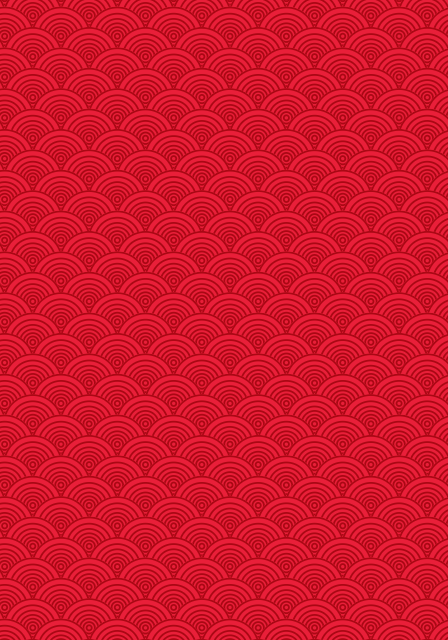
Write a Shadertoy shader that draws this pattern.

```glsl
const float ROW_STEP = 0.362;   // row spacing, in scallop spacings
const float DISC_RADIUS = 0.528;

// Line coverage of the concentric rings, tight inside and wide outside
float ringLines(float dist, float pixel) {
    float gap = 1.0;
    for (int i = 0; i < 7; i++) {
        float k = float(i);
        gap = min(gap, abs(dist - (0.045 + 0.056 * k + 0.0006 * k * k * k)));
    }
    return clamp((0.0158 - gap) / pixel + 0.5, 0.0, 1.0);
}

void mainImage(out vec4 fragColor, in vec2 fragCoord) {
    // One unit is the distance between neighbouring scallops
    float pixel = 7.95 / iResolution.x;
    vec2 p = fragCoord * pixel - vec2(0.582, 0.94);

    vec3 ground = vec3(0.915, 0.122, 0.222);
    vec3 lineColor = vec3(0.665, 0.03, 0.08);
    vec3 color = lineColor;

    // Paint rows from back to front, lower rows overlapping upper ones
    float baseRow = floor(p.y / ROW_STEP);
    for (int i = 2; i >= -1; i--) {
        float row = baseRow + float(i);
        float shift = 0.5 * mod(row, 2.0);
        vec2 local = vec2(fract(p.x - shift + 0.5) - 0.5, p.y - row * ROW_STEP);
        float dist = length(local);
        vec3 scallop = mix(ground, lineColor, ringLines(dist, pixel));
        float cover = clamp((DISC_RADIUS - dist) / pixel + 0.5, 0.0, 1.0);
        color = mix(color, scallop, cover);
    }

    fragColor = vec4(color, 1.0);
}
```
